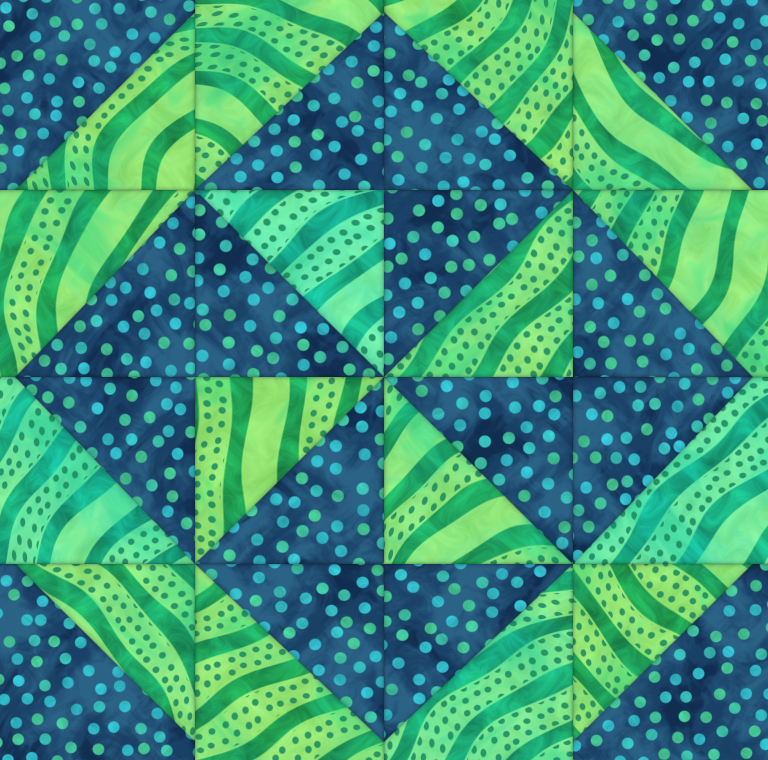
Reproduce this pattern procedurally as a Shadertoy shader.

```glsl
// Patchwork of 4 x 4 half-square triangles: dotted navy batik against curved green stripes.
// Bit masks choose each patch's diagonal and its green side; layered sines dye the cloth,
// and jittered cells scatter the dots.

float hash(vec2 q) {
    return fract(sin(dot(q, vec2(12.73, 78.21))) * 437.58);
}

mat2 turn(float a) {
    return mat2(cos(a), sin(a), -sin(a), cos(a));
}

bool bitSet(int mask, int i) {
    return ((mask >> i) & 1) == 1;
}

// Warped layered sines, about -1 to 1
float dye(vec2 q) {
    float sum = 0.0, amp = 0.5;
    for (int i = 0; i < 5; i++) {
        q += 0.6 * sin(q.yx * 1.3 + float(i));
        sum += amp * sin(q.x) * cos(q.y);
        q = turn(0.9) * q * 1.75;
        amp *= 0.66;
    }
    return sum;
}

// One jittered dot per grid cell, in staggered rows: x = coverage, y = random tone
vec2 dots(vec2 q, float radius, float jitter, float soft) {
    q.x += 0.5 * mod(floor(q.y), 2.0);
    vec2 id = floor(q);
    vec2 centre = 0.5 + jitter * (vec2(hash(id), hash(id + 17.3)) - 0.5);
    float d = length(fract(q) - centre) - radius;
    return vec2(1.0 - smoothstep(-soft, soft, d), hash(id + 41.7));
}

// Seams at -2..2; the outer ring of patches is a little narrower
vec2 toPatches(vec2 uv) {
    vec2 v = uv - vec2(0.5, 0.504), a = abs(v);
    return sign(v) * mix(a / 0.246, 1.0 + (a - 0.246) / 0.234, step(0.246, a));
}

vec3 navyCloth(vec2 p, float seed, float px) {
    float blotch = dye(p * 5.0 + seed * 3.1);
    float grain = dye(p * 17.0 + seed);
    vec3 col = mix(vec3(0.10, 0.25, 0.40), vec3(0.17, 0.39, 0.53),
                   smoothstep(-0.5, 0.7, blotch + 0.5 * grain));
    col = mix(col, vec3(0.05, 0.15, 0.28), 0.7 * smoothstep(0.2, 0.75, -blotch + 0.5 * grain));

    vec2 dot2 = dots(turn(seed * 1.3) * p * 8.0 + seed * 5.0, 0.26, 0.46, px * 8.0);
    vec3 dotCol = mix(vec3(0.20, 0.74, 0.80), vec3(0.27, 0.78, 0.58), smoothstep(0.3, 0.8, dot2.y));
    return mix(col, dotCol * (0.97 + 0.15 * grain), dot2.x);
}

// Bands follow parabolas along the x axis of the turned patch
vec3 greenCloth(vec2 p, vec2 f, float seed, float angle, float bend, float shift, float mint, float px) {
    vec2 q = turn(-angle) * (f - 0.5);
    float rise = q.y + bend * q.x * q.x + 0.02 * sin(q.x * 9.0 + q.y * 5.0 + seed);
    float phase = rise * 3.5 + shift;
    float band = abs(fract(phase) - 0.5);
    float width = 0.325 + 0.04 * sin(q.x * 7.0 + floor(phase) * 2.0);
    float light = 1.0 - smoothstep(-4.0 * px, 4.0 * px, band - width);

    float cloud = dye(p * 4.0 + seed * 2.3), grain = dye(p * 13.0 + seed);
    float cool = clamp(mint + 0.4 * cloud, 0.0, 1.0);
    vec3 pale = mix(vec3(0.58, 0.90, 0.45), vec3(0.40, 0.93, 0.70), cool);
    vec3 lush = mix(vec3(0.36, 0.84, 0.38), vec3(0.24, 0.83, 0.60), cool);
    pale = mix(pale, lush, 0.8 * smoothstep(-0.1, 0.6, cloud + 0.5 * grain));
    vec3 deep = mix(vec3(0.13, 0.64, 0.33), vec3(0.09, 0.69, 0.57), cool);
    deep *= 0.98 + 0.25 * grain;
    vec3 col = mix(deep, pale + 0.07 * grain, light);

    // Fine rows of dots fill some of the pale bands
    vec2 dot2 = dots(vec2(q.x, rise) * 14.0, 0.25, 0.3, px * 14.0);
    float filled = step(0.35, hash(vec2(floor(phase), seed)));
    float inside = 1.0 - smoothstep(width - 0.06, width - 0.03, band);
    return mix(col, vec3(0.10, 0.53, 0.37), 0.85 * dot2.x * filled * inside);
}

void mainImage(out vec4 fragColor, in vec2 fragCoord) {
    vec2 p = toPatches(fragCoord / iResolution.xy);
    float px = 4.0 / min(iResolution.x, iResolution.y);
    vec2 patchId = clamp(floor(p), -2.0, 1.0), f = p - patchId;
    int i = int(patchId.x + 2.0 + 4.0 * (1.0 - patchId.y));
    float seed = float(i) + 1.0;

    // Per patch, row by row from the top: band direction, bend, offset and coolness
    float angles[16] = float[16](0.95, -0.75, 0.6, -0.75, 1.25, 0.9, 0.85, 1.0,
                                 0.65, 1.5, 0.3, 0.8, -0.9, 0.5, 0.6, -0.65);
    float bends[16] = float[16](0.7, 0.6, -0.6, -0.4, 0.5, 0.5, 0.0, -0.4,
                                0.5, 0.0, 0.8, 0.2, 0.3, 0.0, 0.4, -0.3);
    float shifts[16] = float[16](0.48, 0.42, 0.37, 0.3, 0.0, 0.58, 0.12, 0.9,
                                 0.05, 0.0, 0.43, 0.42, 0.7, 0.25, 0.15, 0.41);
    float mints[16] = float[16](0.15, 0.25, 0.2, 0.3, 0.2, 1.0, 0.3, 0.3,
                                0.75, 0.05, 0.3, 0.85, 0.3, 0.15, 0.55, 0.1);

    // Signed distance to the diagonal, positive on the green side
    float d = bitSet(0xCA53, i) ? f.y - f.x : f.x + f.y - 1.0;
    d *= bitSet(0x92B6, i) ? 0.707 : -0.707;
    vec3 green = greenCloth(p, f, seed, angles[i], bends[i], shifts[i], mints[i], px);
    vec3 col = mix(navyCloth(p, seed, px), green, smoothstep(-px, px, d));

    // Stitched seams with a soft fold shadow
    vec2 edge = abs(p - clamp(round(p), -1.0, 1.0));
    float seam = min(edge.x, edge.y);
    col *= 1.0 - 0.3 * exp(-seam * 110.0) - 0.2 * exp(-abs(d) * 90.0);
    fragColor = vec4(clamp(col, 0.0, 1.0), 1.0);
}
```
